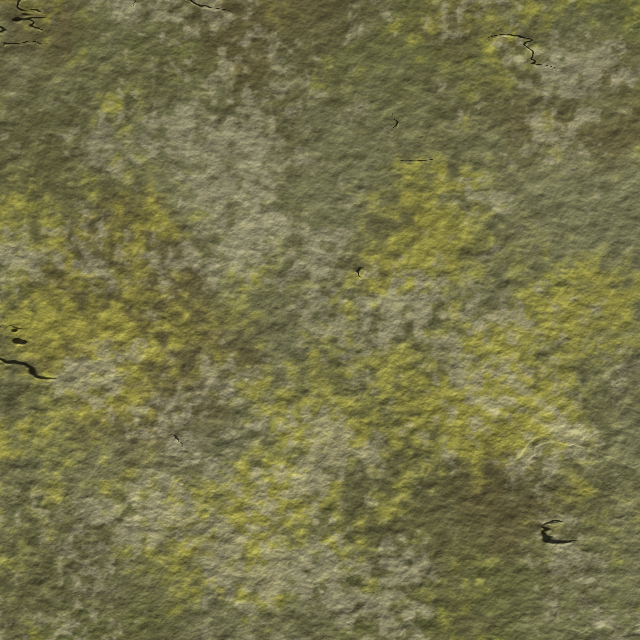
This texture is drawn by a WebGL 2 fragment shader. Its source:

```glsl
#version 300 es
precision highp float;
// Weathered plaster wall with lichen, damp brown stains, flaked ledges and cracks.

uniform vec2 u_resolution;
out vec4 fragColor;

const vec3 OLIVE      = vec3(0.375, 0.370, 0.235);
const vec3 GREY_GREEN = vec3(0.455, 0.455, 0.325);
const vec3 MOSS       = vec3(0.335, 0.350, 0.190);
const vec3 BROWN      = vec3(0.365, 0.335, 0.215);
const vec3 LICHEN     = vec3(0.555, 0.535, 0.240);
const vec3 PALE       = vec3(0.570, 0.550, 0.440);

const vec2  LIGHT_STEP     = vec2(-0.0007, 0.0019); // towards the light
const float RELIEF         = 2.3;
const float GRAIN_SCALE    = 48.0;
const float LEDGE_HEIGHT   = 0.24;
const float CRACK_WIDTH    = 0.024;
const float CRACK_DARKNESS = 0.68;
const float SPECKLE        = 0.20;

float hash(vec2 cell) {
    uvec2 k = uvec2(ivec2(cell)) * uvec2(1597u, 3571u);
    uint n = (k.x ^ (k.y << 7)) * 747796405u + 28914u;
    n = ((n >> 15) ^ n) * 277803737u;
    n = ((n >> 13) ^ n) * 668265u;
    return float((n >> 8) & 65535u) / 65535.0;
}

float noise(vec2 p) {
    vec2 cell = floor(p);
    vec2 f = fract(p);
    f = f * f * (3.0 - 2.0 * f);
    float low  = mix(hash(cell), hash(cell + vec2(1, 0)), f.x);
    float high = mix(hash(cell + vec2(0, 1)), hash(cell + vec2(1, 1)), f.x);
    return mix(low, high, f.y);
}

// Fractal noise, centred on 0.5
float fbm(vec2 p, int octaves) {
    float sum = 0.0, total = 0.0, amp = 0.5;
    for (int i = 0; i < octaves; i++) {
        sum += amp * noise(p);
        total += amp;
        p = mat2(0.8, -0.6, 0.6, 0.8) * p * 2.03 + 17.3;
        amp *= 0.5;
    }
    return sum / total;
}

// Soft elliptical region, 1 at its centre
float region(vec2 p, vec2 centre, vec2 radius) {
    vec2 d = (p - centre) / radius;
    return exp(-dot(d, d));
}

// Share of damage: strongest low on the wall
float wear(vec2 p) {
    return mix(0.25, 1.0, 1.0 - smoothstep(0.25, 0.75, p.y));
}

// Plaster grain plus broken edges of flaked layers
float height(vec2 p) {
    float grain = fbm(p * vec2(GRAIN_SCALE, GRAIN_SCALE * 1.25), 4);
    float lumps = fbm(p * 14.0 + 5.0, 3);
    float layer = fbm(p * vec2(4.5, 8.0) + 31.0, 6);
    float patchy = smoothstep(0.44, 0.66, fbm(p * 7.0 + 71.0, 3));
    float ledge = smoothstep(0.50, 0.535, layer) + smoothstep(0.61, 0.64, layer);
    return grain * mix(0.85, 1.1, wear(p)) + 0.5 * lumps
         + LEDGE_HEIGHT * ledge * patchy * wear(p);
}

// Short, mostly level fissures that taper at their ends
float crack(vec2 p) {
    float line = abs(fbm(p * vec2(2.6, 7.0) + 113.0, 6) - 0.5);
    float extent = smoothstep(0.54, 0.72, fbm(p * vec2(6.0, 5.0) + 47.0, 3));
    float width = CRACK_WIDTH * extent * wear(p);
    return (1.0 - smoothstep(0.3 * width, width + 0.001, line)) * smoothstep(0.0, 0.3, extent);
}

vec3 pigment(vec2 p) {
    float broad  = fbm(p * 3.0 + 3.0, 5);
    float medium = fbm(p * 9.0 + 23.0, 5);
    float fine   = fbm(p * vec2(55.0, 65.0) + 61.0, 4);

    // Mottled base
    vec3 col = mix(OLIVE, GREY_GREEN, smoothstep(0.30, 0.66, 0.6 * broad + 0.4 * fine));

    // Dark moss along the top and bottom
    float rim = smoothstep(0.22, 0.50, abs(p.y - 0.48));
    col = mix(col, MOSS, 0.75 * rim * smoothstep(0.42, 0.64, 0.65 * medium + 0.35 * fine));

    // Damp stains left of centre
    float damp = region(p, vec2(0.24, 0.46), vec2(0.27, 0.17)) + 0.5 * region(p, vec2(0.72, 0.32), vec2(0.22, 0.06));
    float stain = fbm(p * 5.0 + 87.0, 5) + 0.32 * damp;
    col = mix(col, BROWN, 0.8 * smoothstep(0.54, 0.76, stain));

    // Lichen crust in a broad middle band
    float band = region(p, vec2(0.56, 0.43), vec2(0.55, 0.25));
    float crust = 0.45 * fbm(p * 6.0 + 131.0, 5) + 0.25 * medium + 0.30 * fine + 0.18 * band;
    col = mix(col, LICHEN, 0.85 * smoothstep(0.53, 0.73, crust));

    // Bare pale plaster showing through
    float bare = 0.60 * fbm(p * vec2(8.0, 10.0) + 151.0, 4) + 0.40 * fbm(p * 75.0 + 9.0, 3);
    bare += 0.05 * region(p, vec2(0.45, 0.52), vec2(0.45, 0.28));
    col = mix(col, PALE, 0.75 * smoothstep(0.53, 0.68, bare));
    return col * (1.0 + SPECKLE * (fine - 0.5) + 0.22 * (medium - 0.5));
}

void main() {
    vec2 p = gl_FragCoord.xy / u_resolution;
    float slope = height(p) - height(p + LIGHT_STEP);
    float fissure = crack(p);
    float lip = crack(p + 2.0 * LIGHT_STEP) * (1.0 - fissure);

    vec3 col = pigment(p);
    col *= 1.0 + clamp(RELIEF * slope, -0.42, 0.34);
    col *= 1.0 + 0.22 * lip;
    col *= 1.0 - CRACK_DARKNESS * fissure;
    fragColor = vec4(col, 1.0);
}
```
